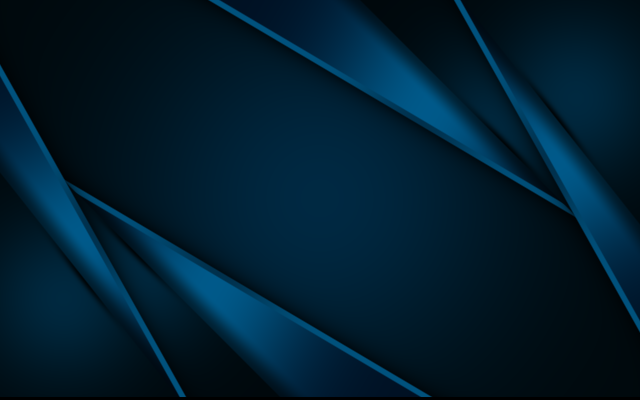
Write a WebGL 1 fragment shader that draws this background.

```glsl
precision highp float;
uniform vec2 u_resolution;

// Signed distance to the line a-b, positive on its left
float side(vec2 p, vec2 a, vec2 b) {
  vec2 d = normalize(b - a);
  return d.x * (p.y - a.y) - d.y * (p.x - a.x);
}

// Soft round light
float glow(vec2 p, vec2 center, float falloff) {
  vec2 d = p - center;
  return exp(-dot(d, d) * falloff);
}

// Lit blade: bright middle, dim far side, contrasting rim
vec3 blade(float nearEdge, float farEdge, float along, float px) {
  float s = along * along;
  vec3 face = mix(vec3(0.0, 0.06, 0.13), vec3(0.0, 0.35, 0.54), exp(-s * 13.0));
  face *= mix(0.38, 1.0, smoothstep(0.0, 0.055, farEdge));
  vec3 rim = mix(vec3(0.0, 0.32, 0.49), vec3(0.0, 0.19, 0.30), exp(-s * 35.0));
  return mix(rim, face, smoothstep(0.014 - px, 0.014 + px, nearEdge));
}

// Dark recess behind a blade, with a black slit along the blade's far edge
vec3 recess(vec2 p, vec2 light, float falloff, float gap, float along) {
  vec3 color = mix(vec3(0.0, 0.03, 0.045), vec3(0.0, 0.16, 0.25), glow(p, light, falloff));
  float slit = exp(-pow(gap / 0.011, 2.0) - pow(along / 0.12, 2.0));
  return color * (1.0 - 0.9 * slit);
}

void main() {
  float px = 1.0 / u_resolution.y;
  vec2 p = (gl_FragCoord.xy - 0.5 * u_resolution) * px;
  p.y -= 0.004;

  // Half-turn symmetry
  if (p.x + p.y < 0.0) p = -p;

  // Central glow
  vec3 color = mix(vec3(0.0, 0.03, 0.042), vec3(0.0, 0.16, 0.26), glow(p, vec2(0.0), 4.0));

  // Blade edges
  float longNear = side(p, vec2(-0.279, 0.496), vec2(0.6375, -0.046));
  float longFar = -side(p, vec2(0.1, 0.496), vec2(0.6375, -0.042));
  float steepNear = side(p, vec2(0.335, 0.496), vec2(0.8, -0.335));
  float steepFar = -side(p, vec2(0.356, 0.496), vec2(0.8, -0.065));

  // Long blade and the recess above it
  float along = dot(p - vec2(0.29, 0.25), vec2(0.86, -0.51));
  vec3 layer = recess(p, vec2(0.47, 0.19), 22.0, longFar, along - 0.21);
  layer = mix(layer, blade(longNear, longFar, along, px), smoothstep(-px, px, longFar));
  color *= 1.0 - 0.65 * exp(-max(-longNear, 0.0) * 45.0);
  color = mix(color, layer, smoothstep(-px, px, longNear));

  // Steep blade over it, with the outer recess
  along = dot(p - vec2(0.596, 0.1), vec2(0.49, -0.87));
  layer = recess(p, vec2(0.64, 0.25), 22.0, steepFar, along + 0.09);
  layer = mix(layer, blade(steepNear, steepFar, along, px), smoothstep(-px, px, steepFar));
  color *= 1.0 - 0.6 * exp(-max(-steepNear, 0.0) * 45.0);
  color = mix(color, layer, smoothstep(-px, px, steepNear));

  // Thin black base
  color *= smoothstep(0.006, 0.009, gl_FragCoord.y * px);
  gl_FragColor = vec4(color, 1.0);
}
```
